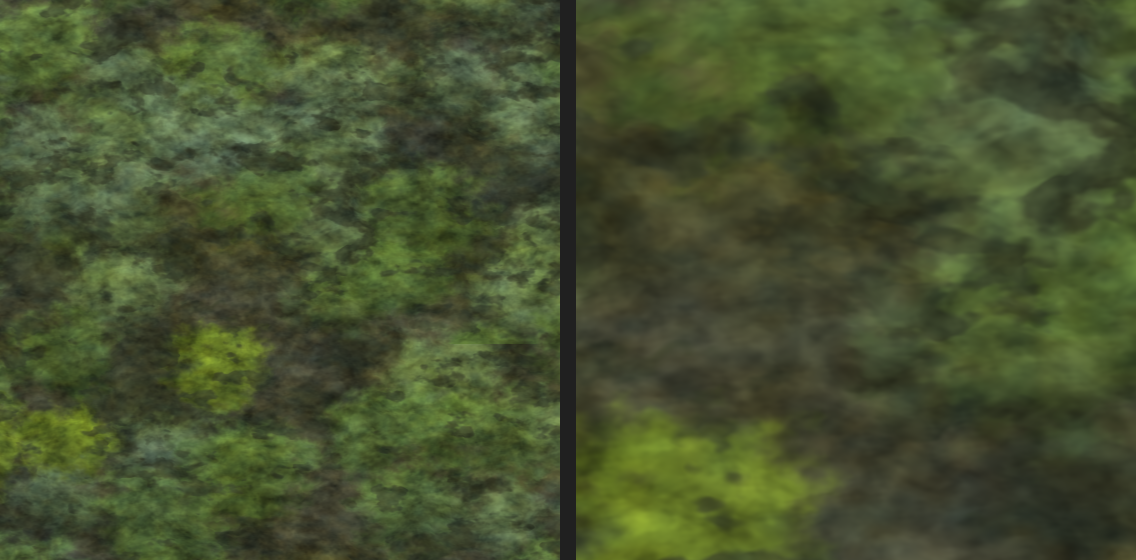
Left: the whole. Right: its middle third, enlarged.
A WebGL 1 fragment shader for this texture:

```glsl
precision highp float;
// Woodland canopy seen from a hillside, painted in soft mottled dabs.
// Ragged elliptical crowns on a jittered grid are layered from far to near
// over shaded ground, then broken up by short strokes, dark gaps and grain.

#define CROWN_CELL vec2(0.170, 0.135)
#define CROWN_COVER 0.92
#define WARP_AMOUNT 0.075
#define STROKE_WARP 0.22
#define STROKE_SCALE vec2(27.0, 45.0)
#define STROKE_CONTRAST 1.08
#define GRAIN_CONTRAST 0.17
#define GAP_DEPTH 0.62

uniform vec2 u_resolution;

const vec3 SHADOW = vec3(0.205, 0.225, 0.158);
const vec3 EARTH  = vec3(0.260, 0.262, 0.178);
const vec3 SAGE   = vec3(0.328, 0.398, 0.258);
const vec3 LEAF   = vec3(0.295, 0.380, 0.188);
const vec3 LIME   = vec3(0.362, 0.435, 0.130);

float hash(vec2 p) {
  vec3 q = fract(p.xyx * 0.1031);
  q += dot(q, q.yzx + 33.33);
  return fract((q.x + q.y) * q.z);
}

float noise(vec2 p) {
  vec2 i = floor(p);
  vec2 f = fract(p);
  f = f * f * (3.0 - 2.0 * f);
  float low = mix(hash(i), hash(i + vec2(1.0, 0.0)), f.x);
  float high = mix(hash(i + vec2(0.0, 1.0)), hash(i + vec2(1.0, 1.0)), f.x);
  return mix(low, high, f.y);
}

float fbm(vec2 p) {
  float sum = 0.0;
  float amplitude = 0.48;
  for (int i = 0; i < 4; i++) {
    sum += amplitude * noise(p);
    p = mat2(1.94, 0.42, -0.42, 1.94) * p + 17.3;
    amplitude *= 0.58;
  }
  return sum;
}

// Foliage hue of one crown: mostly sage and leaf green, rarely lime.
vec3 crownTint(float pick) {
  vec3 tint = mix(SAGE, LEAF, smoothstep(0.35, 0.75, pick));
  return mix(tint, LIME, smoothstep(0.89, 0.96, pick));
}

void main() {
  vec2 uv = gl_FragCoord.xy / u_resolution.y;

  // Warp tears the crown outlines; strokes follow it only faintly
  vec2 warp = vec2(fbm(uv * vec2(9.0, 14.0) + 40.0),
                   fbm(uv * vec2(9.0, 14.0) + 75.0)) - 0.5;
  warp *= WARP_AMOUNT * vec2(1.2, 0.8);
  vec2 p = uv + warp;
  vec2 strokePoint = uv + STROKE_WARP * warp;
  float ragged = fbm(uv * vec2(27.0, 40.0) + 110.0) - 0.5;

  // Shaded ground with drifts of bare earth, stronger near the bottom
  float drift = fbm(uv * vec2(4.0, 9.0) + 150.0);
  float lowland = 1.0 - smoothstep(0.0, 0.55, uv.y);
  vec3 color = mix(SHADOW, EARTH, smoothstep(0.40, 0.64, drift + 0.08 * lowland));

  // Crowns, upper rows first so that lower ones overlap them
  vec2 cell = floor(p / CROWN_CELL);
  float bend = 0.0;
  for (int row = 0; row < 3; row++) {
    for (int column = 0; column < 3; column++) {
      vec2 id = cell + vec2(float(column) - 1.0, 1.0 - float(row));
      vec2 jitter = vec2(hash(id + 11.0), hash(id + 29.0)) - 0.5;
      vec2 center = (id + 0.5 + 0.70 * jitter) * CROWN_CELL;
      float size = mix(0.62, 0.92, hash(id + 47.0));
      vec2 q = (p - center) / (CROWN_CELL * size);

      float edge = length(q) + 0.75 * ragged;
      float present = step(hash(id + 63.0), CROWN_COVER - 0.14 * lowland);
      float cover = 0.88 * present * (1.0 - smoothstep(0.50, 1.02, edge));

      float light = mix(0.76, 1.12, smoothstep(-0.95, 0.45, q.y + 1.0 * ragged));
      light *= mix(0.88, 1.09, hash(id + 81.0));
      color = mix(color, crownTint(hash(id + 97.0)) * light, cover);
      bend = mix(bend, q.x * q.x, cover);
    }
  }

  // Broad drifts of hue across neighbouring crowns
  float hueDrift = fbm(uv * vec2(7.0, 11.0) + 190.0) - 0.5;
  color *= 1.0 + hueDrift * vec3(0.10, 0.08, -0.60);

  // Dark ragged gaps between the leaves
  float gaps = fbm(strokePoint * vec2(17.0, 31.0) + 220.0);
  float gapMask = 1.0 - smoothstep(0.31, 0.45, gaps + 0.25 * ragged);
  color = mix(color, SHADOW * 0.92, GAP_DEPTH * gapMask);

  // Strokes arch over each crown; fine grain lies on top
  strokePoint.y += 0.012 * bend;
  float stroke = fbm(strokePoint * STROKE_SCALE + 260.0) - 0.5;
  float grain = noise(strokePoint * vec2(125.0, 175.0) + 300.0) - 0.5;
  color *= 1.0 + STROKE_CONTRAST * stroke + GRAIN_CONTRAST * grain;

  // Slight warm and cool flecks
  float fleck = noise(strokePoint * vec2(60.0, 95.0) + 340.0) - 0.5;
  color += fleck * vec3(0.028, 0.004, -0.020);

  gl_FragColor = vec4(clamp(color, 0.0, 1.0), 1.0);
}
```
